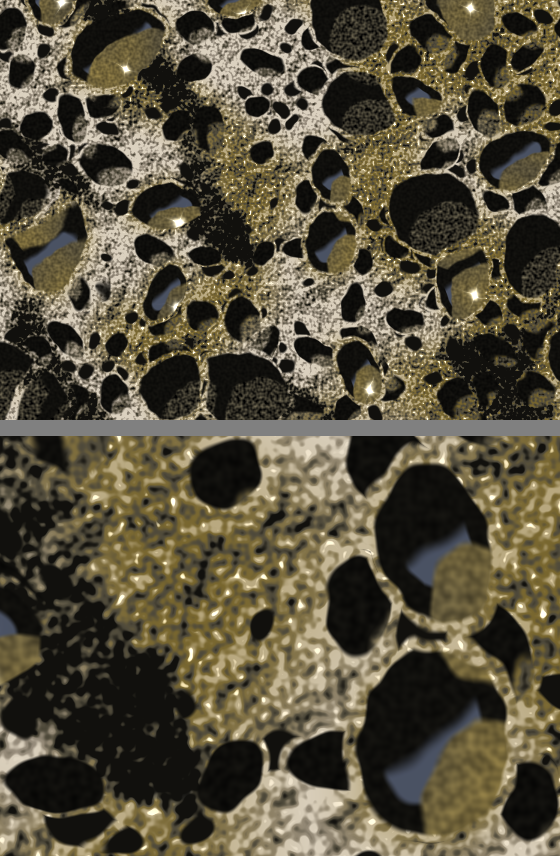
Top, the full canvas; bottom, a detail of the centre.
Give the GLSL for this texture, as a WebGL 2 fragment shader.

```glsl
#version 300 es
precision highp float;
// Sunlit, weathered honeycomb rock with dark pits, wet ochre patches and tide pools.
uniform vec2 u_resolution;
out vec4 fragColor;

const vec2 SUN = vec2(-0.6, 0.8);
const vec3 BLACK = vec3(0.065, 0.062, 0.05);
const vec3 UMBER = vec3(0.31, 0.29, 0.23);
const vec3 STONE = vec3(0.59, 0.55, 0.49);
const vec3 PALE = vec3(0.86, 0.82, 0.75);
const vec3 OCHRE = vec3(0.47, 0.40, 0.18);
const vec3 STRAW = vec3(0.68, 0.61, 0.42);
const vec3 SKY = vec3(0.29, 0.32, 0.39);

vec3 hash3(vec2 p) {
  vec3 q = fract(p.xyx * vec3(0.1031, 0.1030, 0.0973));
  q += dot(q, q.yxz + 33.33);
  return fract((q.xxy + q.yzz) * q.zyx);
}

mat2 rotation(float a) {
  return mat2(cos(a), sin(a), -sin(a), cos(a));
}

float cornerSlope(vec2 cell, vec2 offset) {
  float a = 6.2832 * hash3(cell).x;
  return dot(vec2(cos(a), sin(a)), offset);
}

float gradientNoise(vec2 p) {
  vec2 i = floor(p), f = fract(p), e = vec2(0.0, 1.0);
  vec2 u = f * f * f * (f * (f * 6.0 - 15.0) + 10.0);
  return mix(mix(cornerSlope(i, f), cornerSlope(i + e.yx, f - e.yx), u.x),
             mix(cornerSlope(i + e, f - e), cornerSlope(i + 1.0, f - 1.0), u.x), u.y);
}

float fbm(vec2 p) {
  float sum = 0.0, amp = 0.6;
  for (int i = 0; i < 5; i++) {
    sum += amp * gradientNoise(p);
    p = rotation(0.6) * p * 2.1 + 7.3;
    amp *= 0.58;
  }
  return sum;
}

// Scattered ovals kept apart by thin walls: x = distance, yz = offset from centre, w = id.
vec4 pits(vec2 p, float scale, float density, float wall, float seed) {
  vec2 g = p * scale, cell = floor(g);
  vec4 best = vec4(1.0, 0.0, 0.0, 0.0);
  float second = 1.0;
  for (int k = 0; k < 9; k++) {
    vec2 c = cell + vec2(k % 3 - 1, k / 3 - 1);
    vec3 h = hash3(c + seed), shape = hash3(c + seed + 57.0);
    vec2 q = g - c - 0.5 - (h.xy - 0.5) * 0.75;
    vec2 oval = rotation(3.1416 * shape.x) * q * vec2(1.0 + 0.5 * shape.y, 0.87);
    float d = length(oval) - mix(0.24, 0.48, shape.z) + 2.0 * step(density, h.z);
    second = min(second, max(d, best.x));
    if (d < best.x) best = vec4(d, q / scale, shape.y);
  }
  best.x = max(best.x, 0.5 * (best.x - second) + wall * scale) / scale;
  return best;
}

vec4 largePits(vec2 p) { return pits(p, 4.4, 0.62, 0.010, 11.0); }
vec4 mediumPits(vec2 p) { return pits(p, 9.0, 0.85, 0.007, 83.0); }

vec3 rockColour(float tone, float wet) {
  vec3 mid = mix(STONE, OCHRE, wet), high = mix(PALE, STRAW, wet * 0.8);
  vec3 c = mix(BLACK, UMBER, smoothstep(0.02, 0.24, tone));
  c = mix(c, mid, smoothstep(0.22, 0.46, tone));
  return mix(c, high, smoothstep(0.46, 0.72, tone));
}

// Four-pointed sun sparkle.
float glint(vec2 q, float size) {
  vec2 a = abs(rotation(0.3) * q) / size;
  return exp(-dot(a, vec2(9.0, 1.3))) + exp(-dot(a, vec2(1.3, 9.0))) + exp(-2.0 * dot(a, a));
}

void main() {
  vec2 p = gl_FragCoord.xy / u_resolution.y;
  float edge = 0.0015 + 0.8 / u_resolution.y;

  // Ragged outlines for every cavity
  vec2 w = p + 0.022 * vec2(gradientNoise(p * 8.0), gradientNoise(p * 8.0 + 31.0));
  w += 0.006 * vec2(gradientNoise(p * 38.0), gradientNoise(p * 38.0 + 17.0));
  vec4 large = largePits(w), medium = mediumPits(w);
  float mediumDist = max(medium.x, 0.012 - large.x);
  float smallDist = max(pits(w, 21.0, 0.28, 0.004, 141.0).x, 0.007 - min(large.x, mediumDist));
  float rim = min(large.x, mediumDist);

  // Rock relief, grain and wetness
  float grain = gradientNoise(p * 140.0) + 0.6 * gradientNoise(p * 75.0 + 9.0);
  float slope = fbm(p * 7.0) - fbm((p + SUN * 0.007) * 7.0);
  float wet = smoothstep(-0.12, 0.3, gradientNoise(p * 3.0 + 4.0) + 0.3 * (p.x - 0.6));
  wet = max(wet, 0.75 * exp(-max(large.x, 0.0) / 0.022) * step(0.3, large.w));
  float tone = 0.53 + 2.3 * slope + 0.5 * grain - 0.13 * wet + 0.16 * exp(-max(rim, 0.0) / 0.01);
  vec2 along = rotation(0.75) * w * vec2(1.0, 1.0);
  float hollow = smoothstep(0.2, 0.36, gradientNoise(along * vec2(2.2, 5.5) + 2.7));
  vec3 colour = rockColour(tone - 0.5 * hollow, wet);
  colour += 0.5 * wet * (1.0 - hollow) * smoothstep(0.42, 0.65, grain);

  // Small and medium cavities: black, with the far wall catching the sun
  float mediumLit = smoothstep(0.0, -0.012, mediumPits(w + SUN * 0.05).x);
  vec3 cavity = mix(BLACK * (0.8 + 0.6 * grain), rockColour(0.29 + 0.3 * grain + slope, wet), mediumLit);
  colour = mix(colour, BLACK, smoothstep(edge, -edge, smallDist));
  colour = mix(colour, cavity, smoothstep(edge, -edge, mediumDist));

  // Large cavities: shadow, sky reflection, then a sunlit silty floor
  float pool = step(0.3, large.w);
  float lit = smoothstep(0.0, -0.008, largePits(w + SUN * mix(0.085, 0.045, large.w)).x);
  vec3 silt = mix(UMBER, mix(OCHRE, STRAW, 0.25), 0.55 + 0.8 * gradientNoise(p * 9.0)) * (0.95 + 0.35 * grain);
  float mirror = smoothstep(0.018, 0.024, -large.x) * smoothstep(0.012, -0.004, dot(large.yz, SUN));
  vec3 shade = mix(BLACK * (0.9 + 0.5 * grain), SKY, mirror * pool);
  vec3 basin = mix(shade, mix(UMBER * (0.6 + grain), silt, pool), lit);
  basin += pool * step(0.55, large.w) * glint(large.yz + SUN * 0.045, 0.014);
  colour = mix(colour, basin, smoothstep(edge, -edge, large.x));

  fragColor = vec4(clamp(colour, 0.0, 1.0), 1.0);
}
```
